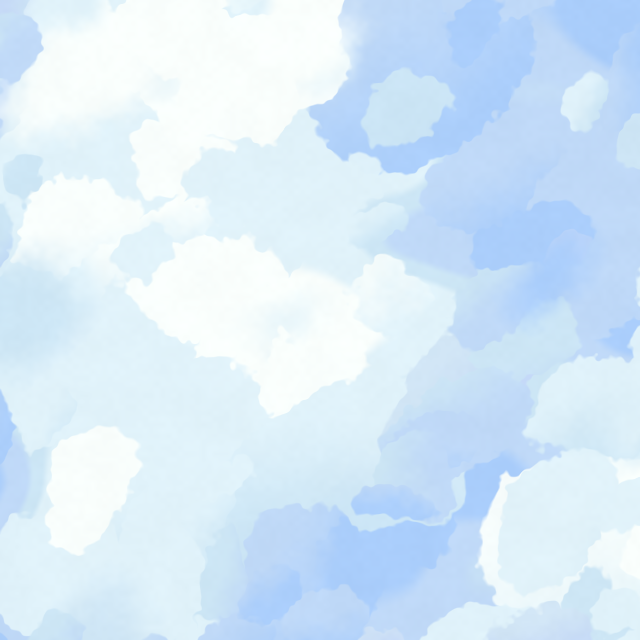
A WebGL 1 fragment shader for this texture:

```glsl
precision highp float;

uniform vec2 u_resolution;

float hash(vec2 p) {
  return fract(sin(dot(p, vec2(127.1, 311.7))) * 43758.5453);
}

float noise(vec2 p) {
  vec2 i = floor(p), f = fract(p);
  f = f * f * (3.0 - 2.0 * f);
  return mix(mix(hash(i), hash(i + vec2(1.0, 0.0)), f.x),
             mix(hash(i + vec2(0.0, 1.0)), hash(i + 1.0), f.x), f.y);
}

mat2 rotation(float a) {
  float c = cos(a), s = sin(a);
  return mat2(c, s, -s, c);
}

// Cloud brightness: 0 is open sky, 1 is sunlit white
float cloudTone(vec2 p) {
  float n = 0.65 * noise(p * 3.6 + 4.3) + 0.35 * noise(p * 8.0 + 17.0);
  vec2 sky = p - vec2(0.86, 0.74), sun = p - vec2(0.27, 0.8);
  return 0.49 + 1.6 * (n - 0.5)
       - 0.5 * exp(-9.0 * dot(sky, sky)) + 0.3 * exp(-9.0 * dot(sun, sun));
}

// Five pastel steps with short transitions
vec3 skyColor(float tone) {
  vec3 c = vec3(0.665, 0.805, 0.985);
  c = mix(c, vec3(0.75, 0.85, 0.97), smoothstep(0.08, 0.17, tone));
  c = mix(c, vec3(0.80, 0.90, 0.96), smoothstep(0.31, 0.39, tone));
  c = mix(c, vec3(0.88, 0.95, 0.98), smoothstep(0.46, 0.54, tone));
  return mix(c, vec3(0.98, 0.998, 0.99), smoothstep(0.82, 0.94, tone));
}

// One layer of overlapping, ragged oval brush daubs
vec3 paintDaubs(vec3 color, vec2 p, float cell, float coverage, float seed) {
  mat2 turn = rotation(seed);
  vec2 q = p * turn / cell;
  vec2 home = floor(q);
  for (int y = -1; y <= 1; y++) {
    for (int x = -1; x <= 1; x++) {
      vec2 id = home + vec2(float(x), float(y));
      vec2 key = id + seed * 19.0;
      vec2 jitter = vec2(hash(key), hash(key + 31.7));
      vec2 center = turn * (id + 0.15 + 0.7 * jitter) * cell;
      float pick = hash(key + 57.3);
      float angle = 0.75 + 1.5 * (hash(key + 83.1) - 0.5);
      vec2 radius = cell * mix(vec2(0.5, 0.32), vec2(0.88, 0.6), hash(key + 11.9));
      vec2 local = (p - center) * rotation(angle) / radius;
      float dist = (length(local) - 1.0) * radius.y;
      float soft = hash(key + 71.3) > 0.9 ? 0.035 : 0.0025;
      float cover = 1.0 - smoothstep(-soft, soft, dist);
      float tone = cloudTone(center) + 0.42 * (hash(key + 43.9) - 0.5);
      vec3 paint = skyColor(tone + 0.05 * local.y);
      // Lavender touch on some of the shaded daubs
      float tint = step(0.6, hash(key + 97.7)) * smoothstep(0.12, 0.2, tone)
                 * (1.0 - smoothstep(0.3, 0.5, tone));
      paint += tint * vec3(0.02, -0.005, 0.0);
      color = mix(color, paint, cover * 0.96 * step(pick, coverage));
    }
  }
  return color;
}

void main() {
  vec2 p = gl_FragCoord.xy / u_resolution.y;

  // Broad bends and fine serration of the brush edges
  vec2 bend = vec2(noise(p * 10.0), noise(p * 10.0 + 40.0)) - 0.5;
  vec2 ragged = vec2(noise(p * 52.0), noise(p * 52.0 + 80.0)) - 0.5;
  vec2 teeth = vec2(noise(p * 105.0), noise(p * 105.0 + 60.0)) - 0.5;
  vec2 q = p + 0.055 * bend + 0.015 * ragged + 0.011 * teeth;

  // Blurred wash below, then daubs from large to small
  vec3 color = skyColor(cloudTone(p));
  color = paintDaubs(color, q, 0.25, 0.75, 0.4);
  color = paintDaubs(color, q, 0.16, 0.6, 2.3);
  color = paintDaubs(color, q, 0.09, 0.36, 4.1);

  // Faint mottling of the paint
  color += 0.012 * (noise(p * 24.0) - 0.5) + 0.01 * (noise(p * 110.0) - 0.5);
  gl_FragColor = vec4(clamp(color, 0.0, 1.0), 1.0);
}
```
